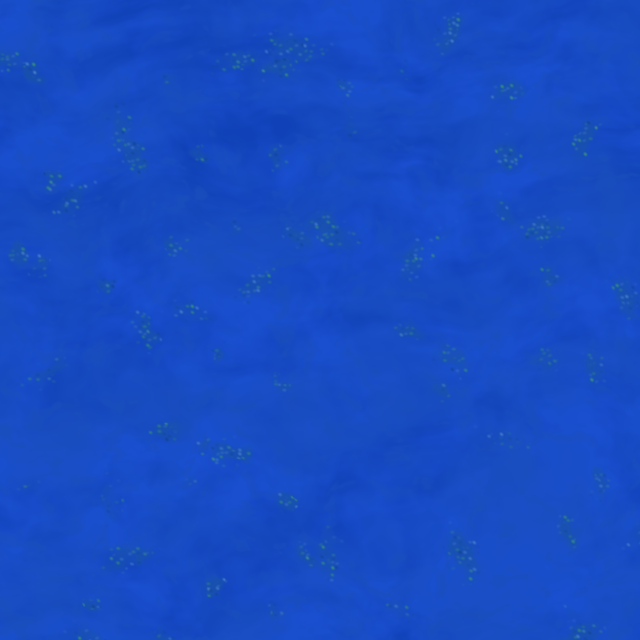
Write a Shadertoy shader that draws this texture.

```glsl
// Deep blue mottled surface with drifting streaks, smudges and scattered clusters of tiny green specks.

const vec3 BLUE_LIGHT = vec3(0.100, 0.308, 0.812);
const vec3 BLUE_DARK  = vec3(0.062, 0.256, 0.722);
const vec3 BLUE_MUTED = vec3(0.098, 0.306, 0.738);
const vec3 HALO_TEAL  = vec3(0.095, 0.325, 0.660);
const vec3 SPECK_GREEN = vec3(0.200, 0.560, 0.480);
const vec3 SPECK_CYAN  = vec3(0.270, 0.490, 0.800);
const vec3 SPECK_DARK  = vec3(0.070, 0.270, 0.600);

const float CLUSTER_CELLS = 10.0;
const float SPECK_CELLS = 122.0;

vec3 hash3(vec2 p) {
    vec3 q = fract(p.xyx * vec3(0.1031, 0.1030, 0.0973));
    q += dot(q, q.yxz + 33.33);
    return fract((q.xxy + q.yzz) * q.zyx);
}

vec2 gradientAt(vec2 cell) {
    float angle = 6.2832 * hash3(cell + 71.0).x;
    return vec2(cos(angle), sin(angle));
}

// Gradient noise, roughly -0.7 to 0.7
float gradientNoise(vec2 p) {
    vec2 i = floor(p), f = fract(p);
    vec2 u = f * f * f * (f * (f * 6.0 - 15.0) + 10.0);
    float a = dot(gradientAt(i), f);
    float b = dot(gradientAt(i + vec2(1, 0)), f - vec2(1, 0));
    float c = dot(gradientAt(i + vec2(0, 1)), f - vec2(0, 1));
    float d = dot(gradientAt(i + vec2(1, 1)), f - vec2(1, 1));
    return mix(mix(a, b, u.x), mix(c, d, u.x), u.y);
}

float fbm(vec2 p, int octaves) {
    float sum = 0.0, amplitude = 0.6;
    for (int i = 0; i < octaves; i++) {
        sum += amplitude * gradientNoise(p);
        p = p * 2.03 + 17.3;
        amplitude *= 0.6;
    }
    return sum;
}

vec2 warpNoise(vec2 p) {
    return vec2(gradientNoise(p), gradientNoise(p + 40.0));
}

mat2 rotation(float angle) {
    float c = cos(angle), s = sin(angle);
    return mat2(c, s, -s, c);
}

// Density of randomly turned, elongated blobs, one at most per cell
float clusterDensity(vec2 p, float presence) {
    vec2 cell = floor(p);
    float density = 0.0;
    for (int y = -1; y <= 1; y++)
    for (int x = -1; x <= 1; x++) {
        vec2 id = cell + vec2(x, y);
        vec3 place = hash3(id + 13.0);
        vec3 form = hash3(id + 57.0);
        vec2 d = rotation((form.x - 0.4) * 2.8) * (p - id - place.xy);
        vec2 size = mix(vec2(0.16, 0.12), vec2(0.46, 0.21), form.y * form.y);
        float blob = exp(-dot(d / size, d / size)) * mix(0.35, 1.1, form.z);
        density = max(density, blob * step(place.z, presence));
    }
    return density;
}

// Adds small soft specks, kept where their random value is below the density
vec3 addSpecks(vec3 color, vec2 p, float density) {
    vec2 cell = floor(p);
    for (int y = -1; y <= 1; y++)
    for (int x = -1; x <= 1; x++) {
        vec2 id = cell + vec2(x, y);
        vec3 place = hash3(id + 131.0);
        vec3 look = hash3(id + 293.0);
        vec2 d = rotation(1.2 * (look.x - 0.3)) * (p - id - 0.15 - 0.7 * place.xy);
        float kept = smoothstep(0.0, 0.3, density - place.z);
        float spot = 1.0 - smoothstep(0.0, 0.56, length(d * vec2(0.85, 1.1)));
        vec3 tint = mix(SPECK_GREEN, SPECK_CYAN, smoothstep(0.3, 0.75, look.y));
        tint = mix(tint, SPECK_DARK, step(0.78, look.z));
        color = mix(color, tint, spot * kept * mix(0.3, 0.9, look.x * look.x));
    }
    return color;
}

// Broad drifts, streaks strongest toward the top, and small muted smudges
vec3 blueGround(vec2 uv) {
    vec2 warped = uv + 0.05 * warpNoise(uv * 5.0) + 0.012 * warpNoise(uv * 19.0);
    float upper = smoothstep(0.35, 0.9, uv.y);
    float drift = fbm(warped * vec2(3.0, 5.0) + 3.0, 3);
    float streaks = fbm(rotation(-0.12) * warped * vec2(3.0, 15.0) + 9.0, 4);
    float blotches = fbm(warped * vec2(15.0, 19.0), 3);
    float shade = 0.30 + 0.18 * upper + 0.95 * drift + 0.85 * blotches + mix(0.45, 1.15, upper) * streaks;
    vec3 color = mix(BLUE_LIGHT, BLUE_DARK, clamp(shade, 0.0, 1.0));
    float muted = 0.26 + 1.1 * fbm(warped * 7.0 + 31.0, 4);
    float smudge = smoothstep(0.10, 0.32, fbm(warped * vec2(22.0, 28.0) + 63.0, 3));
    return mix(color, BLUE_MUTED, clamp(muted + 0.45 * smudge, 0.0, 0.85));
}

void mainImage(out vec4 fragColor, in vec2 fragCoord) {
    vec2 uv = fragCoord / iResolution.y;
    vec2 ragged = uv + 0.016 * warpNoise(uv * 38.0);
    float density = clusterDensity(ragged * CLUSTER_CELLS, 0.7);

    vec3 color = blueGround(uv);
    color = mix(color, HALO_TEAL, 0.65 * smoothstep(0.15, 0.85, density));
    color = addSpecks(color, uv * SPECK_CELLS, density);
    fragColor = vec4(color, 1.0);
}
```
